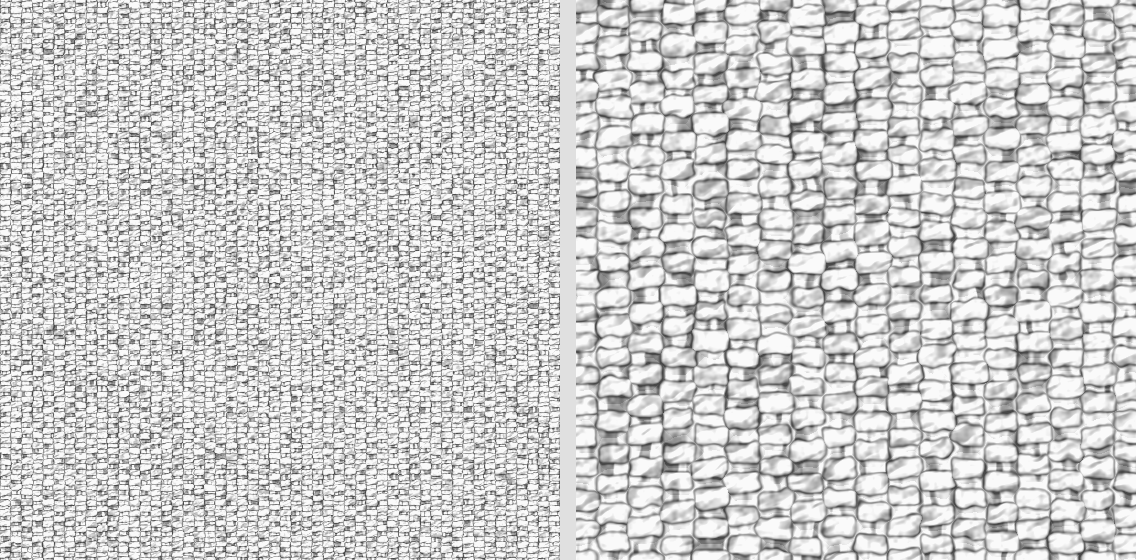
Left, the full canvas; right, a detail of the centre.
Write a WebGL 2 fragment shader that draws this texture.

```glsl
#version 300 es
precision highp float;
// Pale woven cloth: columns of plump weft floats, half dropped, with short warp ribs between.
uniform vec2 u_resolution;
out vec4 fragColor;

float hash(vec2 p) {
  vec3 a = fract(p.xyx * vec3(0.1031, 0.1030, 0.0973));
  a += dot(a, a.yzx + 33.33);
  return fract((a.x + a.y) * a.z);
}

float noise(vec2 p) {
  vec2 i = floor(p), f = fract(p);
  f = f * f * (3.0 - 2.0 * f);
  return mix(mix(hash(i), hash(i + vec2(1, 0)), f.x),
             mix(hash(i + vec2(0, 1)), hash(i + vec2(1, 1)), f.x), f.y);
}

float roundBox(vec2 p, vec2 halfSize, float radius) {
  vec2 d = abs(p) - halfSize + radius;
  return length(max(d, 0.0)) + min(max(d.x, d.y), 0.0) - radius;
}

void main() {
  vec2 uv = gl_FragCoord.xy / u_resolution;
  vec2 repeats = vec2(52.0, 54.0);
  float pixel = repeats.y / u_resolution.y;

  // Fuzzy, slightly uneven yarn
  vec2 p = uv * repeats;
  p += 0.13 * (vec2(noise(p * 3.1), noise(p * 3.1 + 90.0)) - 0.5);

  // Nearest weft float; odd columns drop by half a repeat
  float nearest = 9.0;
  vec2 local = vec2(0.0), id = vec2(0.0);
  for (int i = -1; i <= 1; i++) {
    float column = floor(p.x) + float(i);
    float drop = 0.5 * mod(column, 2.0);
    for (int j = -1; j <= 1; j++) {
      vec2 cell = vec2(column, floor(p.y - drop) + float(j));
      vec2 jitter = vec2(hash(cell + 3.0), hash(cell + 71.0)) - 0.5;
      vec2 q = p - cell - vec2(0.5, 0.5 + drop) - vec2(0.07, 0.16) * jitter;
      q.y -= 0.16 * (hash(cell + 17.0) - 0.3) * q.x;
      vec2 halfSize = vec2(0.53, 0.32) * (0.92 + 0.16 * hash(cell + 29.0));
      float d = roundBox(q, halfSize, 0.16);
      if (d < nearest) {
        nearest = d;
        local = q;
        id = cell;
      }
    }
  }

  // Plump weft bodies with slanted strands
  float soft = max(0.04, 0.5 * pixel);
  float body = smoothstep(0.03, -0.06 - soft, nearest);
  float slant = noise(vec2(local.x * 2.0, (local.y - 0.4 * local.x) * 6.0) + id * 7.31);
  float weftTone = mix(0.47, 0.97, body) + 0.09 * smoothstep(-0.08, -0.28, nearest);
  weftTone -= 0.32 * smoothstep(0.4, 1.0, slant);

  // Short upright warp ribs in the gaps
  float rib = noise(vec2(p.x * 5.0, p.y * 1.1) + 40.0);
  float ribTone = mix(0.62, 1.0, smoothstep(-0.02, 0.1, nearest));
  ribTone -= 0.42 * smoothstep(0.4, 0.85, rib);

  // Fine grain, shade under each float and faint differences between them
  float tone = mix(ribTone, weftTone, smoothstep(soft, -soft, nearest));
  tone += 0.22 * (noise(uv * 380.0) - 0.5);
  tone += 0.03 * (hash(id + 131.0) - 0.5) + 0.12 * local.y;

  fragColor = vec4(vec3(clamp(tone, 0.28, 0.98)), 1.0);
}
```
